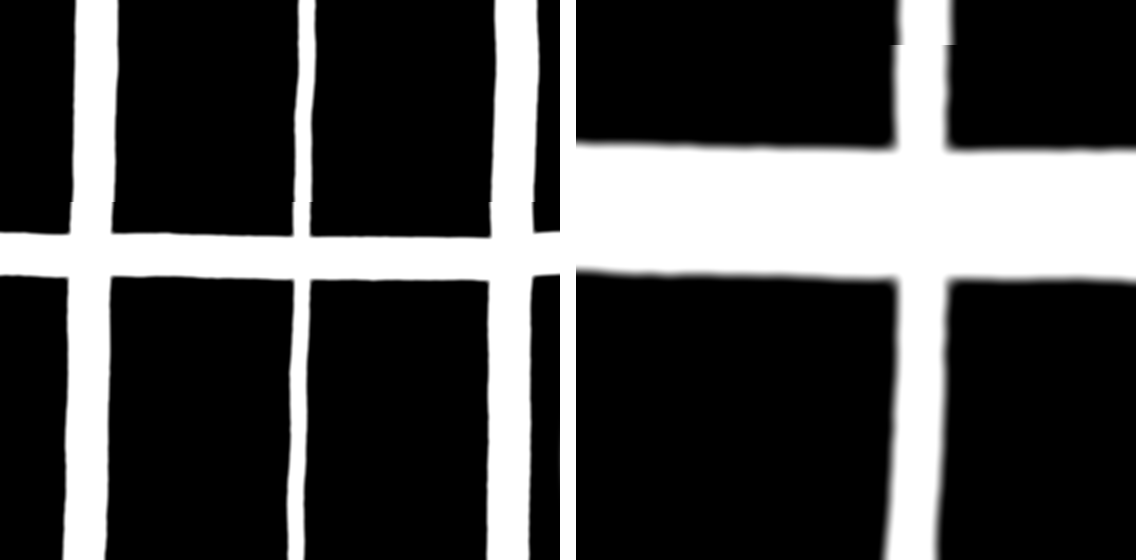
Left, the full canvas; right, a detail of the centre.
This pattern is drawn by a WebGL 2 fragment shader. Its source:

```glsl
#version 300 es
precision highp float;
// Black panes divided by soft, hand-inked white bars: wide, thin, wide, and one wide crossbar.

uniform vec2 u_resolution;
out vec4 outColor;

const vec3 PANE_COLOR = vec3(0.0);
const vec3 BAR_COLOR = vec3(1.0);

const int BAR_COUNT = 3;
const float FIRST_BAR_X = 0.1605;      // first bar at mid height
const float BAR_PITCH = 0.3765;
const float WIDE_HALF = 0.0380;
const float THIN_HALF = 0.0148;
const float LEAN = 0.0205;             // sideways drift over the full height
const float LEAN_LOSS = 0.0025;        // each bar stands a little straighter

const float CROSSBAR_Y = 0.5456;
const float CROSSBAR_HALF = 0.0385;
const float CROSSBAR_SAG = 0.0091;
const float CROSSBAR_LIFT = 0.0117;    // upturn at the right end

const float SEAM_Y = 0.640;            // small sideways slip in the bars
const float SEAM_SLIP = 0.0025;
const float WOBBLE = 0.0030;
const float ROUGHNESS = 0.0010;
const float EDGE_SOFTNESS = 0.0046;
const float CORNER_BLEND = 0.007;

const vec2 SMUDGE_CENTER = vec2(1.003, 0.18);
const vec2 SMUDGE_SIZE = vec2(0.005, 0.045);
const float SMUDGE_STRENGTH = 0.22;

float hash(vec2 p) {
    p = fract(p * vec2(0.1031, 0.1137));
    p += dot(p, p.yx + 33.33);
    return fract((p.x + p.y) * p.x * 17.0);
}

// Smooth one-dimensional noise in -1..1, one track per seed
float noise(float t, float seed) {
    float cell = floor(t);
    float f = fract(t);
    float blend = f * f * (3.0 - 2.0 * f);
    return mix(hash(vec2(cell, seed)), hash(vec2(cell + 1.0, seed)), blend) * 2.0 - 1.0;
}

// Distance to a bar; its middle wanders and each edge is rough on its own
float inkedBar(float across, float along, float halfWidth, float seed) {
    float offset = across - WOBBLE * noise(along * 9.0, seed);
    float edgeSeed = seed + (offset < 0.0 ? 11.0 : 23.0);
    float rough = noise(along * 24.0, edgeSeed) + 0.4 * noise(along * 90.0, edgeSeed + 5.0);
    return abs(offset) - halfWidth - ROUGHNESS * rough;
}

float smoothUnion(float a, float b, float k) {
    float h = max(k - abs(a - b), 0.0) / k;
    return min(a, b) - 0.25 * h * h * k;
}

float uprightBars(vec2 uv) {
    float nearest = 1.0;
    float slip = SEAM_SLIP * step(SEAM_Y, uv.y);
    for (int i = 0; i < BAR_COUNT; i++) {
        float index = float(i);
        float lean = LEAN - LEAN_LOSS * index;
        float center = FIRST_BAR_X + BAR_PITCH * index + lean * (uv.y - 0.5) + slip;
        float halfWidth = i % 2 == 0 ? WIDE_HALF : THIN_HALF;
        nearest = min(nearest, inkedBar(uv.x - center, uv.y, halfWidth, 3.0 + 7.0 * index));
    }
    return nearest;
}

float crossbar(vec2 uv) {
    float center = CROSSBAR_Y
        - CROSSBAR_SAG * smoothstep(0.2, 0.6, uv.x)
        + CROSSBAR_LIFT * smoothstep(0.88, 1.0, uv.x);
    return inkedBar(uv.y - center, uv.x, CROSSBAR_HALF, 41.0);
}

void main() {
    vec2 uv = gl_FragCoord.xy / u_resolution;

    // Ink coverage with a blurred edge, never sharper than a pixel
    float d = smoothUnion(uprightBars(uv), crossbar(uv), CORNER_BLEND);
    float softness = max(EDGE_SOFTNESS, 1.0 / min(u_resolution.x, u_resolution.y));
    float ink = 1.0 - smoothstep(-softness, softness, d);

    // Faint smudge on the right border
    vec2 s = (uv - SMUDGE_CENTER) / SMUDGE_SIZE;
    ink = max(ink, SMUDGE_STRENGTH * exp(-dot(s, s)));

    outColor = vec4(mix(PANE_COLOR, BAR_COLOR, ink), 1.0);
}
```
